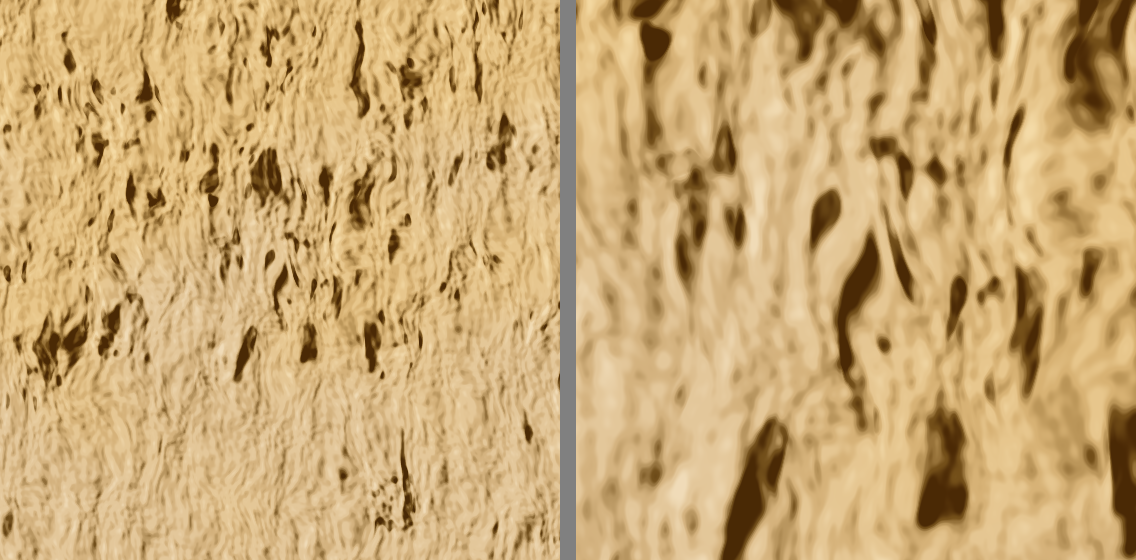
Left, the full canvas; right, a detail of the centre.
Write a Shadertoy shader that draws this texture.

```glsl
// Rough sandy earth wall: vertical streaks, crumbly grain and dark crevices in side light.
#define LIGHT_STEP vec2(0.0038, -0.0026)
#define RELIEF_GAIN 3.0
#define HEIGHT_GAIN 0.8
#define CREVICE_DARKNESS 2.3
#define BASE_TONE 0.27
#define WARP_AMOUNT 0.028
#define STREAK_SCALE vec2(27.0, 6.5)
#define PIT_SCALE vec2(62.0, 29.0)

// Unit gradient direction for a lattice point
vec2 latticeGradient(vec2 cell) {
    vec3 h = fract(cell.xyx * vec3(0.1031, 0.1030, 0.0973));
    h += dot(h, h.yzx + 33.33);
    float angle = 6.28318 * fract((h.x + h.y) * h.z);
    return vec2(cos(angle), sin(angle));
}

float gradientNoise(vec2 p) {
    vec2 cell = floor(p), f = p - cell;
    vec2 u = f * f * f * (f * (f * 6.0 - 15.0) + 10.0);
    vec2 e = vec2(1.0, 0.0);
    float a = dot(latticeGradient(cell), f);
    float b = dot(latticeGradient(cell + e), f - e);
    float c = dot(latticeGradient(cell + e.yx), f - e.yx);
    float d = dot(latticeGradient(cell + 1.0), f - 1.0);
    return mix(mix(a, b, u.x), mix(c, d, u.x), u.y);
}

// Bends the streaks so that they wander and lean
vec2 warp(vec2 p) {
    float sway = gradientNoise(p * vec2(6.0, 5.0) + 11.0);
    float kink = gradientNoise(p * vec2(19.0, 15.0) + 47.0);
    float lift = gradientNoise(p * vec2(13.0, 9.0) + 83.0);
    return p + WARP_AMOUNT * vec2(sway + 0.45 * kink, lift);
}

// Worn zones, mostly in the upper part and along rising diagonals
float wornZone(vec2 p) {
    vec2 diagonal = vec2(p.x + p.y, 2.4 * (p.y - 0.8 * p.x));
    float patches = gradientNoise(diagonal * 2.3 + 5.0)
                  + 0.6 * gradientNoise(p * 7.0 + 29.0);
    float upper = smoothstep(0.12, 0.55, p.y);
    return smoothstep(-0.22, 0.28, patches + 0.34 * upper - 0.24);
}

// Long cracks and small pits, from 0 to 1
float crevices(vec2 q, float worn) {
    float streak = gradientNoise(q * STREAK_SCALE + 61.0)
                 + 0.3 * gradientNoise(q * PIT_SCALE + 19.0);
    float pit = gradientNoise(q * PIT_SCALE + 131.0)
              + 0.35 * gradientNoise(q * STREAK_SCALE + 7.0);
    float threshold = mix(0.36, 0.16, worn);
    float cracks = smoothstep(threshold, threshold + 0.20, streak);
    float holes = smoothstep(threshold + 0.03, threshold + 0.25, pit);
    return max(cracks, 0.85 * holes * worn);
}

// Stretched octaves: broad streaks down to fine grain
float wallHeight(vec2 q) {
    return 0.90 * gradientNoise(q * vec2(20.0, 6.0))
         + 0.60 * gradientNoise(q * vec2(42.0, 18.0) + 23.0)
         + 0.45 * gradientNoise(q * vec2(86.0, 42.0) + 71.0)
         + 0.26 * gradientNoise(q * vec2(150.0, 86.0) + 37.0);
}

// Colour ramp from deep shadow to sunlit sand
vec3 sandColour(float tone) {
    vec3 c = vec3(0.29, 0.16, 0.02);
    c = mix(c, vec3(0.45, 0.31, 0.10), smoothstep(-2.6, -1.75, tone));
    c = mix(c, vec3(0.59, 0.45, 0.23), smoothstep(-1.75, -1.28, tone));
    c = mix(c, vec3(0.73, 0.59, 0.36), smoothstep(-1.28, -0.77, tone));
    c = mix(c, vec3(0.84, 0.70, 0.47), smoothstep(-0.77, -0.10, tone));
    c = mix(c, vec3(0.90, 0.78, 0.57), smoothstep(-0.10, 0.75, tone));
    return mix(c, vec3(0.95, 0.86, 0.68), smoothstep(0.9, 2.4, tone));
}

void mainImage(out vec4 fragColor, in vec2 fragCoord) {
    vec2 p = fragCoord / iResolution.y;
    vec2 q = warp(p);
    float worn = wornZone(p);

    // Light from the upper left
    float relief = wallHeight(q + LIGHT_STEP) - wallHeight(q - LIGHT_STEP);
    float rim = crevices(q - LIGHT_STEP, worn) - crevices(q + LIGHT_STEP, worn);
    float contrast = mix(0.82, 1.12, worn);
    float tone = BASE_TONE
               + contrast * (RELIEF_GAIN * relief + HEIGHT_GAIN * wallHeight(q))
               + 0.35 * rim
               - CREVICE_DARKNESS * crevices(q, worn);

    // Warm stains above, paler dust below
    float warmth = smoothstep(0.15, 0.85, p.y + 0.7 * gradientNoise(p * 3.5 + 91.0));
    vec3 tint = mix(vec3(0.99, 1.0, 1.06), vec3(1.01, 0.995, 0.94), warmth);
    fragColor = vec4(clamp(sandColour(tone) * tint, 0.0, 1.0), 1.0);
}
```
